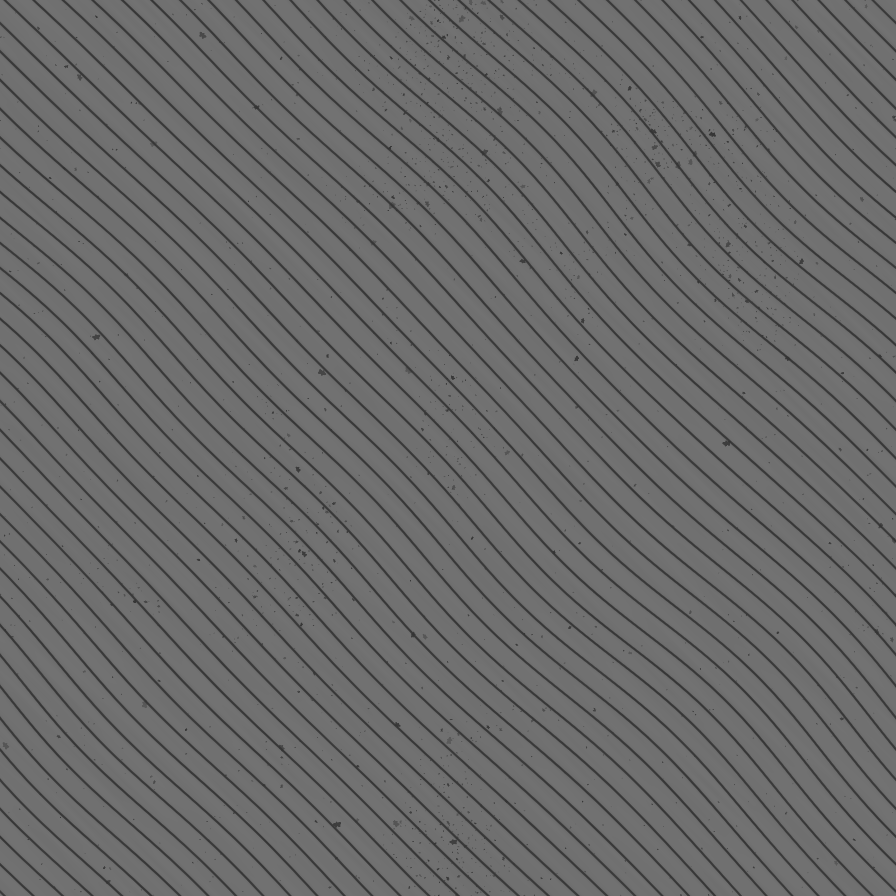
Give the GLSL for this pattern, as a Shadertoy shader.

```glsl
const float TAU = 6.2831853;

float hash(vec2 p) {
    return fract(sin(dot(p, vec2(127.1, 311.7))) * 43758.5453);
}

// Value noise that wraps after the given whole number of cells
float wrapNoise(vec2 p, vec2 period, float seed) {
    vec2 cell = floor(p);
    vec2 f = fract(p);
    f = f * f * (3.0 - 2.0 * f);
    vec2 lo = mod(cell, period);
    vec2 hi = mod(cell + 1.0, period);
    float bottom = mix(hash(lo + seed), hash(vec2(hi.x, lo.y) + seed), f.x);
    float top = mix(hash(vec2(lo.x, hi.y) + seed), hash(hi + seed), f.x);
    return mix(bottom, top, f.y);
}

// Coverage of a shape with signed distance d
float fill(float d, float pixel) {
    return clamp(0.5 - d / pixel, 0.0, 1.0);
}

// Slow bend of the lines, in units of line spacing
float lineBend(vec2 uv) {
    return 0.24 * sin(TAU * (uv.x - uv.y) + 0.8)
         + 0.16 * sin(TAU * (2.0 * uv.x - uv.y) + 2.1)
         + 0.10 * sin(TAU * (uv.x - 3.0 * uv.y) + 4.0);
}

// Distance to the nearest diagonal line
float lineDistance(vec2 uv, float count) {
    float phase = count * (uv.x + uv.y) + lineBend(uv) + 0.1;
    return abs(fract(phase) - 0.5) / (count * sqrt(2.0));
}

// One irregular speck in some of the cells of a wrapping grid
float specks(vec2 uv, float count, float density, float seed, float pixel) {
    vec2 p = uv * count + seed * 0.37;
    vec2 id = mod(floor(p), count) + seed;
    vec2 centre = 0.2 + 0.6 * vec2(hash(id + 3.1), hash(id + 7.7));
    vec2 q = fract(p) - centre;
    float size = hash(id + 11.3);
    float radius = mix(0.06, 0.17, size * size);
    float angle = atan(q.y, q.x + 1e-5);
    float turn = TAU * hash(id + 17.9);
    radius *= 1.0 + 0.25 * sin(2.0 * angle + turn) + 0.2 * sin(5.0 * angle - turn);
    float present = step(hash(id + 23.5), density);
    float strength = mix(0.35, 0.95, hash(id + 29.2));
    return present * strength * fill((length(q) - radius) / count, pixel);
}

void mainImage(out vec4 fragColor, in vec2 fragCoord) {
    vec2 uv = fragCoord / iResolution.xy;
    float pixel = 1.0 / iResolution.y;

    const float lineCount = 32.0;
    const float halfWidth = 0.0012;
    const vec3 baseColor = vec3(0.442);
    const vec3 lineColor = vec3(0.215);
    const vec3 speckColor = vec3(0.2);

    // Faint streaks along the lines
    vec2 streakGrid = vec2(128.0, 6.0);
    vec2 diagonal = vec2(uv.x + uv.y, uv.x - uv.y);
    float streak = wrapNoise(diagonal * streakGrid, streakGrid, 5.0);
    vec3 color = baseColor + 0.014 * (streak - 0.5);

    // Dark lines with a soft shaded edge
    float d = lineDistance(uv, lineCount);
    color *= 1.0 - 0.06 * smoothstep(0.0045, 0.0, d);
    float ink = 0.92 + 0.08 * wrapNoise(uv * 24.0, vec2(24.0), 9.0);
    color = mix(color, lineColor, ink * fill(d - halfWidth, pixel));

    // Specks gathered in loose patches, from coarse to fine
    float patches = 0.7 * wrapNoise(uv * 6.0, vec2(6.0), 13.0)
                  + 0.3 * wrapNoise(uv * 14.0, vec2(14.0), 19.0);
    float density = 0.025 + 0.3 * smoothstep(0.58, 0.88, patches);
    float count = 48.0;
    for (int i = 0; i < 3; i++) {
        float speck = specks(uv, count, density, 31.0 + 8.0 * float(i), pixel);
        color = mix(color, speckColor, speck);
        count *= 2.0;
    }

    fragColor = vec4(color, 1.0);
}
```
